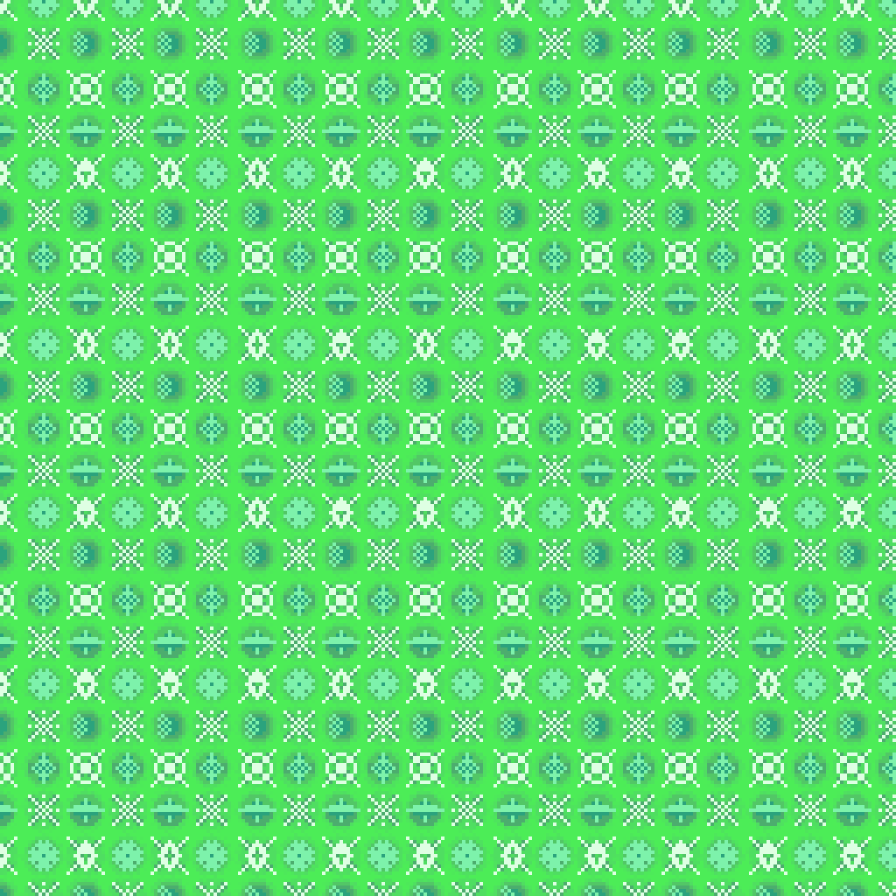
This pattern is drawn by a WebGL 2 fragment shader. Its source:

```glsl
#version 300 es
precision highp float;
// Mint and white pixel-stitch motifs in a checkerboard on bright green.

uniform vec2 u_resolution;
out vec4 fragColor;

const float STITCHES = 256.0;             // stitches across the canvas
const float PITCH = 12.17;                // stitches between motif centres
const vec2 FIRST_CENTRE = vec2(0.0, 0.7); // measured from the top left
const float HALO_RADIUS = 6.1;
const float MOTTLE = 0.55;                // irregularity of the halo

const vec3 GRASS = vec3(0.30, 0.93, 0.34);
const vec3 LEAF = vec3(0.31, 0.87, 0.38);
const vec3 MOSS = vec3(0.32, 0.78, 0.40);
const vec3 SHADE = vec3(0.30, 0.68, 0.43);
const vec3 MINT = vec3(0.49, 0.95, 0.67);
const vec3 TEAL = vec3(0.17, 0.64, 0.49);
const vec3 CREAM = vec3(0.87, 1.00, 0.89);

float hash(vec2 p) {
    return fract(sin(dot(p, vec2(127.1, 311.7))) * 4375.85);
}

// Diagonal cross with dots along its axes
bool starMask(vec2 a) {
    bool axisDot = min(a.x, a.y) == 0.0 && mod(a.x + a.y, 2.0) == 0.0;
    return max(a.x, a.y) <= 4.0 && (a.x == a.y || axisDot);
}

// Square lattice with four open windows
bool latticeMask(vec2 a) {
    float lo = min(a.x, a.y), hi = max(a.x, a.y);
    bool blocks = hi <= 1.0 || (lo >= 2.0 && hi <= 3.0);
    bool bars = lo <= 1.0 && hi == 4.0;
    bool corners = a.x == a.y && hi <= 5.0;
    return blocks || bars || corners;
}

// Upright ring with corner dots; some rings have a closed top
bool ringMask(vec2 d, vec2 a, bool closedTop) {
    float r = a.x * 1.3 + a.y;
    bool ring = r > 2.2 && r < 4.7;
    bool top = closedTop && d.y < 0.0 && r < 4.7;
    bool corners = a.x == a.y && a.x >= 3.0 && a.x <= 5.0;
    return ring || top || corners;
}

vec3 whiteMotif(vec3 ground, vec2 d, vec2 cell, float kind) {
    vec2 a = abs(d);
    bool isStar = mod(kind, 2.0) == 1.0;
    bool lit = isStar ? starMask(a)
        : kind == 2.0 ? latticeMask(a)
        : ringMask(d, a, hash(cell) > 0.45);
    if (lit) return CREAM;
    // Darker gaps beside the diagonals
    bool gap = abs(a.x - a.y) == 1.0 && max(a.x, a.y) <= 4.0;
    if (gap) return hash(d + cell * 13.0) > 0.45 ? SHADE : MOSS;
    return ground;
}

vec3 mintMotif(vec3 ground, vec2 d, vec2 cell, float kind) {
    vec2 a = abs(d);
    float r = length(d);
    bool odd = mod(a.x + a.y, 2.0) == 1.0;
    if (kind == 0.0) {                    // dotted disc
        if (r < 0.5) return TEAL;
        if (a.x == 2.0 && a.y == 2.0) return SHADE;
        if (r < 3.3) return MINT;
        if (r < 4.8) return odd ? MINT : MOSS;
    } else if (kind == 1.0) {             // small dark bud
        if (r < 2.3) return odd && d.x < 1.0 ? MINT : TEAL;
        if (r < 3.7) return d.x < 0.0 && odd ? MINT : SHADE;
        if (r < 4.6) return MOSS;
    } else if (kind == 2.0) {             // upright diamond
        if (r < 0.5) return TEAL;
        if (a.x * 1.25 + a.y < 4.4) return odd || a.x < 1.0 ? MINT : TEAL;
        if (r < 4.6) return a.y <= 1.0 ? SHADE : MOSS;
    } else {                              // striped flat diamond
        if (a.x * 0.8 + a.y * 1.25 < 4.1)
            return d.y == 1.0 || (a.y == 2.0 && odd) ? TEAL : MINT;
        if (r < 4.6) return d.y > 0.0 ? SHADE : MOSS;
    }
    return ground;
}

// Colour of one stitch, by its centre measured from the top left
vec3 stitchColour(vec2 centre) {
    vec2 p = centre - FIRST_CENTRE;
    vec2 cell = floor(p / PITCH + 0.5);
    vec2 d = floor(p - cell * PITCH + 0.5);
    float kind = mod(cell.y, 4.0);

    // Ground with a mottled halo around each motif
    float mottle = sin(centre.x * 2.1 + sin(centre.y * 1.7) * 2.0);
    float halo = HALO_RADIUS + MOTTLE * mottle - length(d);
    vec3 ground = mix(GRASS, LEAF, clamp(halo, 0.0, 1.0));

    bool white = mod(cell.x + cell.y, 2.0) == 0.0;
    return white ? whiteMotif(ground, d, cell, kind) : mintMotif(ground, d, cell, kind);
}

void main() {
    vec2 uv = gl_FragCoord.xy / u_resolution;
    vec2 p = vec2(uv.x, 1.0 - uv.y) * STITCHES - 0.5;
    vec2 base = floor(p);

    // Blend neighbouring stitches over one output pixel
    vec2 footprint = STITCHES / u_resolution;
    vec2 t = clamp((p - base - 0.5) / footprint + 0.5, 0.0, 1.0);
    vec3 colour = vec3(0.0);
    for (int k = 0; k < 4; k++) {
        vec2 corner = vec2(k % 2, k / 2);
        vec2 weight = mix(1.0 - t, t, corner);
        colour += stitchColour(base + corner + 0.5) * weight.x * weight.y;
    }
    fragColor = vec4(colour, 1.0);
}
```
